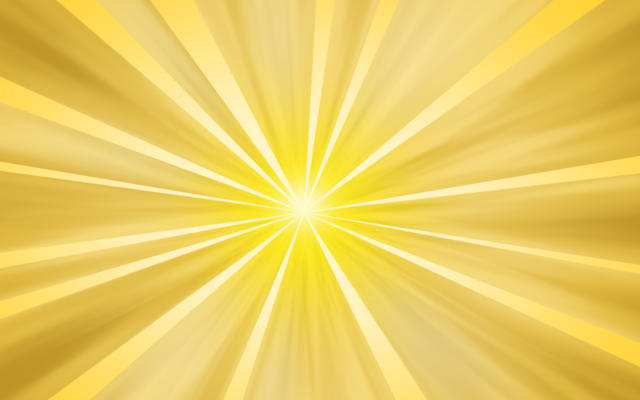
Reproduce this background procedurally as a WebGL 2 fragment shader.

```glsl
#version 300 es
precision highp float;
// Golden sunburst: crisp cream rays fan out from a glowing core over
// soft, overlapping angular streaks of gold. Everything is polar: lobes set
// the broad tones, periodic gradient noise adds the fine streaks.

#define CENTER vec2(0.475, 0.469)
#define GLOW_RADIUS 0.225
#define CORE_RADIUS 0.068
#define STREAK_STRENGTH 0.6
#define STREAK_LAYERS 4
#define PALE_STRENGTH 0.9
#define PALE_AMBIENT 0.3

uniform vec2 u_resolution;
out vec4 outColor;

const vec3 DARK_GOLD  = vec3(0.75, 0.58, 0.15);
const vec3 MID_GOLD   = vec3(0.88, 0.72, 0.24);
const vec3 LIGHT_GOLD = vec3(0.95, 0.83, 0.42);
const vec3 PALE_SAND  = vec3(0.925, 0.835, 0.55);
const vec3 GLOW_YELLOW = vec3(0.98, 0.90, 0.09);
const vec3 RAY_CREAM  = vec3(1.0, 0.96, 0.79);
const vec3 RAY_GOLD   = vec3(1.0, 0.83, 0.22);

// Crisp rays: middle angle and half width, in degrees.
const vec2 RAYS[15] = vec2[15](
  vec2(37.8, 2.6), vec2(8.1, 1.45), vec2(-9.65, 0.75), vec2(-23.0, 1.7),
  vec2(-60.3, 3.6), vec2(-110.75, 2.55), vec2(-141.3, 2.5), vec2(-162.2, 1.5),
  vec2(-171.0, 1.4), vec2(171.35, 0.85), vec2(158.0, 2.05), vec2(136.9, 2.5),
  vec2(121.7, 4.2), vec2(84.2, 2.45), vec2(68.0, 2.25));

// Broad tones: angle, width in degrees, and tone (pale > 0, dark < 0).
const vec3 LOBES[16] = vec3[16](
  vec3(56, 10, 1.0), vec3(99, 8, 0.8), vec3(163, 8, 0.6), vec3(-132, 9, 0.9),
  vec3(-46, 10, 1.0), vec3(-99, 7, 0.8), vec3(21, 9, -0.6), vec3(-2, 6, -0.8),
  vec3(147, 7, -0.7), vec3(178, 6, -0.4), vec3(-152, 5, -0.7),
  vec3(111, 4, -0.5), vec3(76, 4, -0.6), vec3(-120, 4, -0.5),
  vec3(-30, 5, -0.6), vec3(130, 4, 0.7));

float angleGap(float a, float b) {
  return abs(mod(a - b + 180.0, 360.0) - 180.0);
}

vec2 gradient(vec2 cell) {
  float h = fract(sin(dot(cell, vec2(127.1, 311.7))) * 4375.85);
  return vec2(cos(h * 6.2832), sin(h * 6.2832));
}

// Gradient noise that repeats along x, so the circle has no seam.
float ringNoise(vec2 p, float period) {
  vec2 i = floor(p), f = fract(p);
  vec2 u = f * f * f * (f * (f * 6.0 - 15.0) + 10.0);
  float x0 = mod(i.x, period), x1 = mod(i.x + 1.0, period);
  float a = dot(gradient(vec2(x0, i.y)), f);
  float b = dot(gradient(vec2(x1, i.y)), f - vec2(1, 0));
  float c = dot(gradient(vec2(x0, i.y + 1.0)), f - vec2(0, 1));
  float d = dot(gradient(vec2(x1, i.y + 1.0)), f - vec2(1, 1));
  return mix(mix(a, b, u.x), mix(c, d, u.x), u.y);
}

// Layers of streaks from slightly shifted centers, so that they cross.
float streaks(vec2 p) {
  float sum = 0.0, weight = 0.4, cells = 28.0;
  for (int k = 0; k < STREAK_LAYERS; k++) {
    float turn = float(k) * 2.4;
    vec2 q = p + 0.025 * vec2(cos(turn), sin(turn));
    float a = atan(q.y, q.x) / 6.2832 + 0.5;
    float n = ringNoise(vec2(a * cells, length(q) * 1.1 + turn * 5.0), cells);
    sum += weight * (smoothstep(-0.18, 0.18, n) * 2.0 - 1.0);
    weight *= 0.8;
    cells = floor(cells * 1.5);
  }
  return sum;
}

void main() {
  vec2 p = (gl_FragCoord.xy - CENTER * u_resolution) / u_resolution.y;
  float pixel = 1.0 / u_resolution.y;
  float r = length(p);
  float angle = degrees(atan(p.y, p.x));

  // Broad pale and dark sectors
  float pale = 0.0, dark = 0.0;
  for (int k = 0; k < LOBES.length(); k++) {
    float g = angleGap(angle, LOBES[k].x) / LOBES[k].y;
    float lobe = exp(-g * g) * LOBES[k].z;
    pale += max(lobe, 0.0);
    dark += max(-lobe, 0.0);
  }

  // Gold streaks, deeper toward the border
  float fine = streaks(p);
  float depth = smoothstep(0.25, 0.75, r);
  float tone = 0.85 + STREAK_STRENGTH * 0.5 * fine + 0.2 * pale;
  tone -= dark * mix(0.2, 0.65, depth) + 0.35 * smoothstep(0.45, 1.0, r);
  vec3 color = mix(DARK_GOLD, MID_GOLD, smoothstep(-0.1, 0.55, tone));
  color = mix(color, LIGHT_GOLD, smoothstep(0.45, 1.0, tone));
  float ring = (r - 0.42) / 0.3;
  float haze = clamp(pale + PALE_AMBIENT + 0.15 * fine, 0.0, 1.0);
  color = mix(color, PALE_SAND + 0.04 * fine,
              PALE_STRENGTH * haze * exp(-ring * ring));

  // Yellow glow
  float glow = exp(-pow(r / GLOW_RADIUS, 2.0));
  color = mix(color, GLOW_YELLOW + 0.015 * fine, min(glow * 1.2, 1.0));

  // Crisp rays
  float cover = 0.0;
  for (int k = 0; k < RAYS.length(); k++) {
    float edge = r * radians(angleGap(angle, RAYS[k].x) - RAYS[k].y);
    cover = max(cover, 1.0 - smoothstep(-pixel, pixel, edge));
  }
  float ripen = smoothstep(0.15, 0.85, r * 0.7 + 0.35 * abs(p.y));
  color = mix(color, mix(RAY_CREAM, RAY_GOLD, ripen), cover);

  // White core, a little above the center
  float core = length(p - vec2(0.0, 0.018)) / CORE_RADIUS;
  color = mix(color, vec3(1.0, 0.99, 0.88), 0.85 * exp(-core * core));
  outColor = vec4(clamp(color, 0.0, 1.0), 1.0);
}
```
